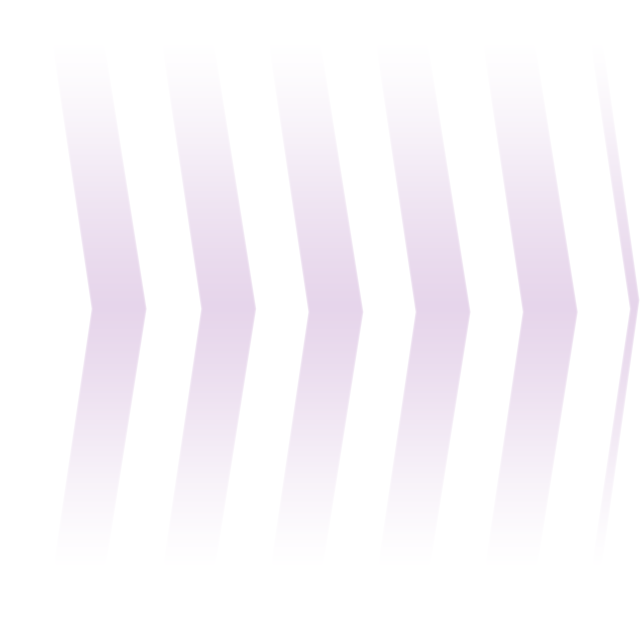
Reproduce this pattern procedurally as a Shadertoy shader.

```glsl
// Pale lilac chevrons pointing right, repeated across a white ground.
// Each is the gap between two folded edges; a vertical fade dissolves
// both arms, and the last chevron is a sliver against the right side.

// Lengths are in canvas heights, measured from the lower left.
const float CANVAS_ASPECT = 1.024;
const int   CHEVRON_COUNT = 6;
const float FIRST_NOTCH   = 0.1505;
const float PITCH         = 0.1715;
const float FIRST_SHIFT   = 0.0038;  // the first chevron sits a little left
const float BAND_WIDTH    = 0.0878;
const float SLIVER_WIDTH  = 0.0150;
const float NOTCH_SLOPE   = 0.148;   // lean of the left edge
const float TIP_SLOPE     = 0.158;   // lean of the right edge
const float SLIVER_SLOPE  = 0.141;
const float FOLD_LOW      = 0.5000;
const float FOLD_HIGH     = 0.5050;
const float SLIVER_TIP_Y  = 0.5190;
const float FADE_CENTRE   = 0.5090;
const float FADE_UP       = 0.4270;
const float FADE_DOWN     = 0.4220;
const float RIM_WIDTH     = 0.0035;
const float RIM_STRENGTH  = 0.65;

const vec3 GROUND = vec3(1.0);
const vec3 LILAC  = vec3(0.902, 0.835, 0.920);

// Horizontal position of a folded edge at height y.
float foldedEdge(float apexX, float foldY, float slope, float y) {
    return apexX - slope * abs(y - foldY);
}

// Signed inset from the nearer edge of one chevron, positive inside.
float chevronInset(vec2 p, int index) {
    bool sliver = index == CHEVRON_COUNT - 1;
    float notchX = FIRST_NOTCH + PITCH * float(index);
    if (index == 0) notchX -= FIRST_SHIFT;

    float foldY = (index < 2 || sliver) ? FOLD_HIGH : FOLD_LOW;
    float tipY  = sliver ? SLIVER_TIP_Y : foldY;
    float width = sliver ? SLIVER_WIDTH : BAND_WIDTH;
    float lean  = sliver ? SLIVER_SLOPE : TIP_SLOPE;

    float left  = foldedEdge(notchX, foldY, NOTCH_SLOPE, p.y);
    float right = foldedEdge(notchX + width, tipY, lean, p.y);
    return min(p.x - left, right - p.x);
}

// Strongest at the fold, dissolving toward the ends of both arms.
float verticalFade(float y) {
    float offset = y - FADE_CENTRE;
    float extent = offset > 0.0 ? FADE_UP : FADE_DOWN;
    float strength = clamp(1.0 - abs(offset) / extent, 0.0, 1.0);
    return mix(strength, smoothstep(0.0, 1.0, strength), 0.4);
}

void mainImage(out vec4 fragColor, in vec2 fragCoord) {
    vec2 p = fragCoord / iResolution.xy * vec2(CANVAS_ASPECT, 1.0);
    float pixel = CANVAS_ASPECT / iResolution.x;

    // Chevrons never overlap, so the largest inset belongs to the nearest.
    float inset = -1.0;
    for (int i = 0; i < CHEVRON_COUNT; i++) {
        inset = max(inset, chevronInset(p, i));
    }

    // Soft edge with a slightly paler rim.
    float coverage = smoothstep(-0.75 * pixel, 0.75 * pixel, inset);
    float rim = mix(RIM_STRENGTH, 1.0, smoothstep(0.0, RIM_WIDTH, inset));

    vec3 colour = mix(GROUND, LILAC, coverage * rim * verticalFade(p.y));
    fragColor = vec4(colour, 1.0);
}
```
